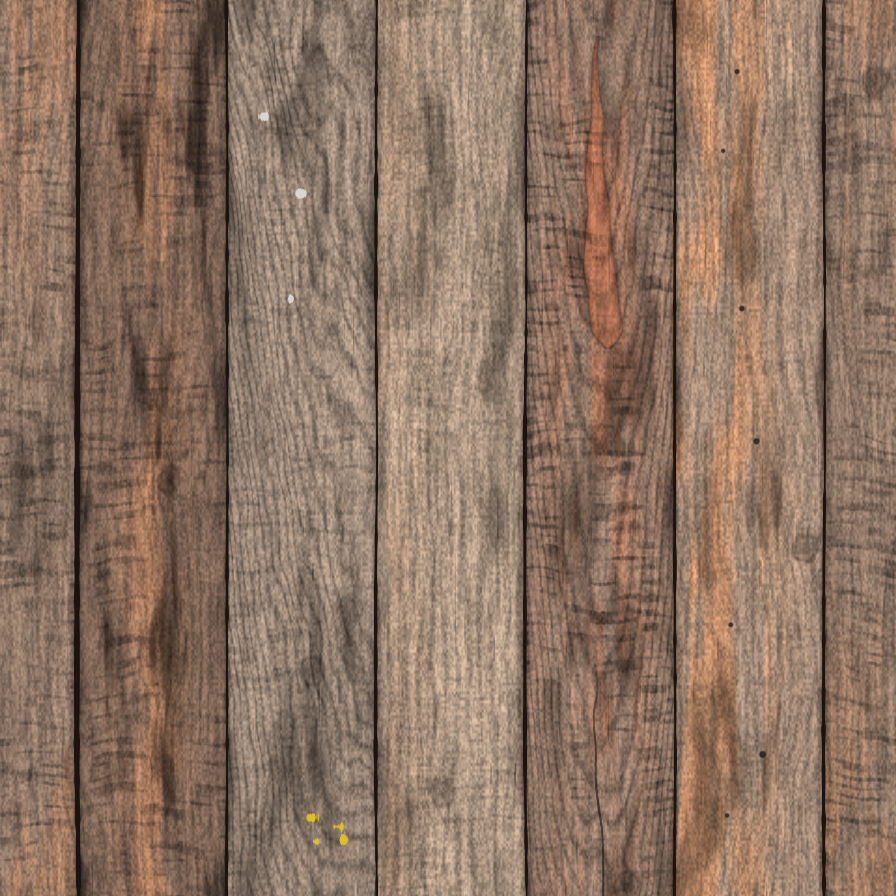
A WebGL 1 fragment shader for this texture:

```glsl
precision highp float;
// Six weathered vertical wooden planks with stains, saw marks, knots and paint flecks.
uniform vec2 u_resolution;

const float TAU = 6.2831853;

float hash(vec2 p) {
  vec3 q = fract(p.xyx * 0.1031);
  q += dot(q, q.yzx + 33.33);
  return fract((q.x + q.y) * q.z);
}

// Value noise that wraps vertically after "period" cells
float noise(vec2 p, float period) {
  vec2 i = floor(p), f = fract(p);
  f = f * f * (3.0 - 2.0 * f);
  float y0 = mod(i.y, period), y1 = mod(i.y + 1.0, period);
  return mix(mix(hash(vec2(i.x, y0)), hash(vec2(i.x + 1.0, y0)), f.x),
             mix(hash(vec2(i.x, y1)), hash(vec2(i.x + 1.0, y1)), f.x), f.y);
}

float fbm(vec2 p, vec2 scale, float seed) {
  float sum = 0.0, amp = 0.53;
  for (int i = 0; i < 4; i++) {
    sum += amp * noise(p * scale + vec2(seed, 0.0), scale.y);
    scale *= 2.0;
    amp *= 0.5;
  }
  return sum;
}

void main() {
  vec2 uv = gl_FragCoord.xy / u_resolution;
  float px = 6.0 / u_resolution.x;
  float x = uv.x * 6.0 - 0.52;
  float id = mod(floor(x), 6.0);
  float seed = id * 131.0 + 7.0;
  vec2 p = vec2(fract(x), uv.y);
  float c = p.x - 0.5;

  // Character of each plank: base, stain, where it stains, ring phase, saw marks
  vec3 base, stain = vec3(0.65, 0.46, 0.34);
  float stainMask = 0.0, saw = 0.5, ringDepth = 0.14, dirt = 0.35;
  float warp = fbm(p, vec2(2.0, 4.0), seed + 50.0);
  float phase = p.x * 13.0 + 5.0 * warp;
  vec2 knot = vec2(0.34, 0.91);
  if (id < 0.5) {
    base = vec3(0.47, 0.375, 0.32);
    stainMask = 0.8 * exp(-24.0 * c * c);
    saw = 0.8;
    dirt = 0.55;
    knot = vec2(0.62, 0.465);
  } else if (id < 1.5) {
    base = vec3(0.59, 0.515, 0.455);
    phase = 17.0 * p.y - 13.0 * pow(1.0 - p.x, 2.0) + 7.0 * warp;
    ringDepth = 0.24;
    knot = vec2(0.57, 0.25);
  } else if (id < 2.5) {
    base = vec3(0.65, 0.565, 0.49);
    stainMask = 0.25 * (1.0 - smoothstep(0.0, 0.5, p.x));
    saw = 0.4;
    knot = vec2(0.44, 0.115);
  } else if (id < 3.5) {
    base = vec3(0.55, 0.45, 0.39);
    stain = vec3(0.64, 0.43, 0.33);
    stainMask = 0.9 * exp(-10.0 * c * c);
    phase = 13.0 * p.y - 26.0 * c * c + 4.0 * warp;
    ringDepth = 0.24;
    saw = 1.0;
    knot = vec2(0.68, 0.01);
  } else if (id < 4.5) {
    base = vec3(0.61, 0.515, 0.445);
    stain = vec3(0.71, 0.52, 0.39);
    stainMask = 1.1 * (1.0 - smoothstep(0.25, 0.95, p.x));
    saw = 0.25;
    knot = vec2(0.88, 0.39);
  } else {
    base = vec3(0.54, 0.45, 0.39);
    stainMask = 0.6 * (0.5 + 0.5 * cos(TAU * p.y));
    saw = 0.8;
  }

  // Knot bends the rings around itself
  vec2 k = (p - knot) * vec2(1.0, 5.1);
  float knotDist = length(k) + 0.08 * (fbm(p, vec2(9.0, 50.0), seed) - 0.5);
  phase += 1.2 * exp(-knotDist * knotDist * 45.0);

  // Stains and grime broken up along the fibres
  float fibre = fbm(p, vec2(26.0, 14.0), seed);
  float patches = fbm(p, vec2(6.0, 5.0), seed) + 0.5 * (fibre - 0.5);
  float grime = fbm(p, vec2(5.0, 7.0), seed + 25.0) + 0.4 * (fibre - 0.5);
  vec3 col = mix(base, stain, clamp(stainMask * smoothstep(0.32, 0.68, patches), 0.0, 1.0));
  col *= 1.0 - dirt * smoothstep(0.5, 0.8, grime);

  // Rings, fibres, cross-cut saw marks and fine grit
  float thread = noise(vec2(p.x * 48.0 + seed + 3.0 * warp, p.y * 22.0), 22.0);
  float grit = noise(vec2(p.x * 80.0 + seed, p.y * 300.0), 300.0);
  float sawLine = noise(vec2(p.x * 6.0 + seed, p.y * 190.0 + 5.0 * warp), 190.0);
  float sawPatch = smoothstep(0.35, 0.6, fbm(p, vec2(3.0, 7.0), seed + 80.0));
  float ring = 0.5 + 0.5 * sin(TAU * phase);
  float tone = 1.1 + 0.5 * (fibre - 0.5) + 0.22 * (thread - 0.5) + 0.34 * (grit - 0.5);
  tone -= ringDepth * pow(ring, 3.0) * (0.3 + 1.4 * fibre);
  tone -= saw * (0.1 + 0.9 * sawPatch) * (0.34 * smoothstep(0.5, 0.95, sawLine) - 0.05);
  tone -= 0.3 * smoothstep(0.78, 0.95, thread) * smoothstep(0.45, 0.7, fibre);
  col *= tone;
  col *= 1.0 - 0.3 * exp(-knotDist * knotDist * 260.0);
  col *= 1.0 - 0.2 * exp(-pow((knotDist - 0.075) * 60.0, 2.0));

  // Long raw split and the crack below it on the red plank
  if (id == 3.0) {
    float t = clamp((p.y - 0.61) / 0.35, 0.0, 1.0);
    float width = 0.11 * pow(1.0 - t, 0.7) * sqrt(smoothstep(0.0, 0.07, t)) * (0.7 + 0.6 * warp);
    float ragged = 0.06 * (noise(vec2(c * 5.0 + 40.0, p.y * 30.0), 30.0) - 0.5);
    float edge = abs(c + 0.05 * t - 0.03 + 0.1 * (warp - 0.5) + ragged) - width;
    float raw = (1.0 - smoothstep(-px, px, edge)) * step(0.001, width);
    col = mix(col, vec3(0.68, 0.43, 0.32) * (0.3 + 0.7 * tone), 0.9 * raw);
    col *= 1.0 - 0.35 * step(0.001, width) * exp(-abs(edge) * 70.0);
    float crack = abs(c + 0.12 * (warp - 0.5) + 0.5 * ragged) - 0.004;
    col *= 1.0 - 0.5 * (1.0 - smoothstep(0.0, px, crack)) * (1.0 - smoothstep(0.15, 0.32, p.y));
  }

  // Paint flecks on the grey plank, nail holes on the orange one
  for (int i = 0; i < 7; i++) {
    float n = float(i);
    vec2 h = vec2(hash(vec2(n, 3.7)), hash(vec2(n, 9.2)));
    bool low = i < 4;
    vec2 spot = low ? vec2(0.53 + 0.25 * h.x, 0.06 + 0.03 * h.y) : vec2(0.2 + 0.6 * h.x, 0.6 + 0.33 * h.y);
    float fleck = length((p - spot) * vec2(1.0, 6.0)) - 0.018 - 0.014 * h.y + 0.08 * (fibre - 0.5);
    vec3 paint = low ? vec3(0.87, 0.75, 0.16) : vec3(0.85, 0.84, 0.82);
    if (id == 1.0) col = mix(col, paint, 1.0 - smoothstep(-px, px, fleck));
    vec2 nail = vec2(0.3 + 0.3 * h.x, fract(0.15 * n + 0.1 * h.y));
    float hole = length((p - nail) * vec2(1.0, 6.0)) - 0.013 - 0.01 * h.x;
    if (id == 4.0) col = mix(col, vec3(0.16, 0.12, 0.10), 0.85 * (1.0 - smoothstep(-px, px, hole)));
  }

  // Thin dark uneven gaps with shaded plank edges
  float seam = floor(uv.x * 6.0);
  float sway = noise(vec2(seam * 19.0, uv.y * 6.0), 6.0) - 0.5;
  float chips = noise(vec2(seam * 23.0, uv.y * 70.0), 70.0);
  float gap = abs(fract(uv.x * 6.0) - 0.52 + 0.012 * sway);
  float halfWidth = (seam < 0.5 ? 0.014 : 0.007) + 0.006 * sway + 0.006 * chips * chips;
  col *= 1.0 - 0.28 * exp(-max(gap - halfWidth, 0.0) * 40.0);
  col = mix(vec3(0.10, 0.075, 0.06), col, smoothstep(halfWidth - px * 0.5, halfWidth + px * 0.5, gap));

  gl_FragColor = vec4(clamp(col, 0.0, 1.0), 1.0);
}
```
